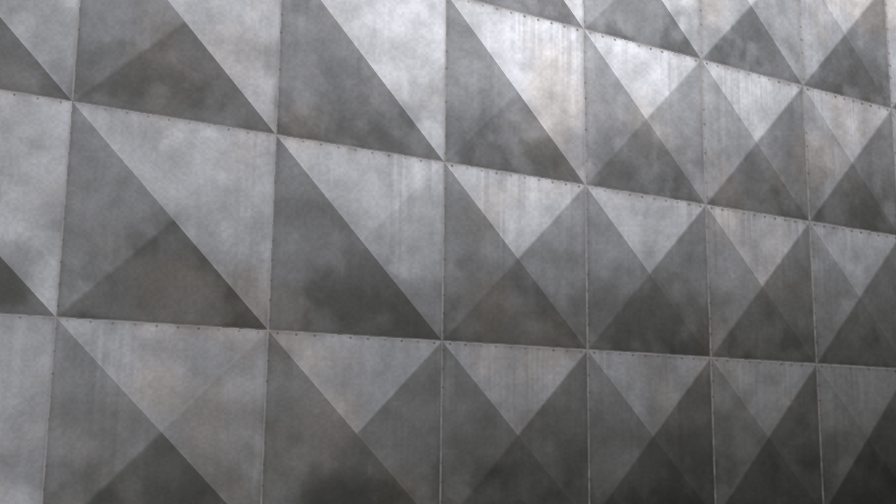
Give the GLSL for this texture, as a Shadertoy shader.

```glsl
// Weathered metal wall of riveted pyramid panels, seen at an angle.
#define SEAM_WIDTH 0.0021
#define RIVETS 10.0
#define RIVET_RADIUS 0.0022
#define GLOW_CENTER vec2(1.12, 0.04)
#define GLOW_RADIUS 0.45
#define GLOW_STRENGTH 0.22
#define MOTTLE 0.32
#define STREAKS 0.14
#define GRAIN 0.07
#define SEAM_COLOR vec3(0.64, 0.62, 0.62)
#define RUST_COLOR vec3(0.34, 0.29, 0.26)

// Perspective of the wall: panel coordinates to canvas, in canvas heights
const mat3 WALL = mat3(0.4622, 0.0941, 0.1056,
                      -0.0363, 0.4058, -0.0355,
                       0.1435, 0.2014, 1.0);

float hash(vec2 p) {
    return fract(sin(dot(p, vec2(127.1, 311.7))) * 43758.5453);
}

float noise(vec2 p) {
    vec2 i = floor(p), f = fract(p);
    f = f * f * (3.0 - 2.0 * f);
    return mix(mix(hash(i), hash(i + vec2(1, 0)), f.x),
               mix(hash(i + vec2(0, 1)), hash(i + vec2(1, 1)), f.x), f.y);
}

float fbm(vec2 p) {
    float sum = 0.0, amplitude = 0.5;
    for (int i = 0; i < 5; i++) {
        sum += amplitude * noise(p);
        p = mat2(1.6, 1.2, -1.2, 1.6) * p + 7.3;
        amplitude *= 0.5;
    }
    return sum;
}

// Broad light over the wall: bright above, dark at the lower right
float wallLight(vec2 q) {
    float x = q.x / 1.778;
    float plane = mix(mix(0.63, 0.77, x), mix(0.56, 0.24, x), q.y);
    vec2 d = (q - GLOW_CENTER) / GLOW_RADIUS;
    return plane + GLOW_STRENGTH * exp(-dot(d, d));
}

// Brightness of the four pyramid faces, blended across their edges
float facets(vec2 c, vec2 cell, float blur) {
    float top = 1.0;
    float right = mix(1.0, 0.71, smoothstep(0.3, 2.8, cell.x + 1.1 * cell.y));
    float left = 0.70 + 0.05 * abs(cell.x - 1.4) + 0.04 * max(cell.y, 0.0);
    float bottom = 0.62 + 0.05 * hash(cell + 3.0);
    float soft = blur + 0.012 + 0.14 * exp(-4.0 * pow(cell.x - 1.0, 2.0));
    float upper = smoothstep(-blur, blur, c.x - c.y);
    float across = c.x + c.y;
    float shadow = mix(left, bottom, smoothstep(-soft, soft, across));
    float lit = mix(top, right, smoothstep(-2.5 * blur, 2.5 * blur, across));
    return mix(shadow, lit, upper);
}

// Row of rivets; along is in panels, the rest in canvas heights
float rivetRow(float along, float across, float scale, float seed, float px) {
    float t = along * RIVETS;
    vec2 d = vec2((fract(t) - 0.5) / (RIVETS * scale), across);
    float strength = 0.2 + 0.8 * hash(vec2(floor(t), seed));
    return strength * (1.0 - smoothstep(-px, px, length(d) - RIVET_RADIUS));
}

void mainImage(out vec4 fragColor, in vec2 fragCoord) {
    float px = 1.0 / iResolution.y;
    vec2 q = vec2(fragCoord.x, iResolution.y - fragCoord.y) * px;
    vec3 h = inverse(WALL) * vec3(q, 1.0);
    vec2 uv = h.xy / h.z;
    vec2 cell = floor(uv), f = uv - cell, c = f - 0.5;
    vec2 scale = vec2(length(vec2(dFdx(uv.x), dFdy(uv.x))),
                      length(vec2(dFdx(uv.y), dFdy(uv.y)))) / px;
    vec2 seam = (uv - round(uv)) / scale;

    // Lit faces with a faint bright ridge on the long diagonal
    float light = wallLight(q);
    float value = light * facets(c, cell, 0.9 * px * max(scale.x, scale.y));
    value *= 0.985 + 0.04 * hash(cell);
    value += 0.006 * exp(-pow((c.x - c.y) / 0.012, 2.0));

    // Cloudy stains, soot low on each panel, drips below the seams, grain
    vec2 stain = uv + 5.0 * hash(cell + 9.0);
    float cloud = fbm(stain * 7.0);
    value *= 1.0 + MOTTLE * (cloud - 0.48);
    value *= 1.0 - 0.18 * smoothstep(0.38, 0.62, fbm(stain * 4.0 + 20.0))
                        * smoothstep(0.25, 0.9, f.y);
    float drip = noise(vec2(uv.x * 55.0, uv.y * 2.5));
    float wet = smoothstep(0.3, 0.8, noise(uv * vec2(7.0, 2.0) + 50.0));
    value *= 1.0 + STREAKS * wet * (drip - 0.5) * exp(-1.8 * f.y);
    float fleck = smoothstep(0.76, 0.9, noise(q * 75.0 + 40.0));
    value += 0.04 * fleck * (cloud - 0.3);
    value *= 1.0 + GRAIN * (noise(q * 190.0) - 0.5);

    // Cool highlights, nearly neutral shadows and faint brown patches
    vec3 color = value * mix(vec3(1.0, 1.0, 0.97), vec3(0.99, 0.995, 1.025),
                             smoothstep(0.15, 0.55, value));
    float brown = smoothstep(0.5, 0.75, fbm(uv * 2.2 + 31.0));
    color *= mix(vec3(1), vec3(1.025, 0.995, 0.965), brown);

    // Rust bleeding from the upper edge of each panel
    float rust = smoothstep(0.5, 0.85, noise(vec2(uv.x * 14.0, cell.y * 5.0)));
    color = mix(color, RUST_COLOR, 0.25 * rust * exp(-f.y * 35.0));

    // Seams: soft grooves, worn pale strips and rivets
    float nearest = min(abs(seam.x), abs(seam.y));
    color *= 1.0 - 0.08 * exp(-pow(nearest / 0.006, 2.0));
    float wear = 0.4 + 0.45 * noise(uv * 28.0);
    float strip = 1.0 - smoothstep(-px, px, nearest - SEAM_WIDTH);
    color = mix(color, SEAM_COLOR * (0.45 + 0.7 * light), strip * wear);
    float rivets = max(rivetRow(uv.x, seam.y - 0.005, scale.x, cell.y, px),
                       0.7 * rivetRow(uv.y, seam.x - 0.002, scale.y, 7.0, px));
    color = mix(color, RUST_COLOR * (0.4 + 0.6 * light), 0.55 * rivets);

    fragColor = vec4(clamp(color, 0.0, 1.0), 1.0);
}
```
